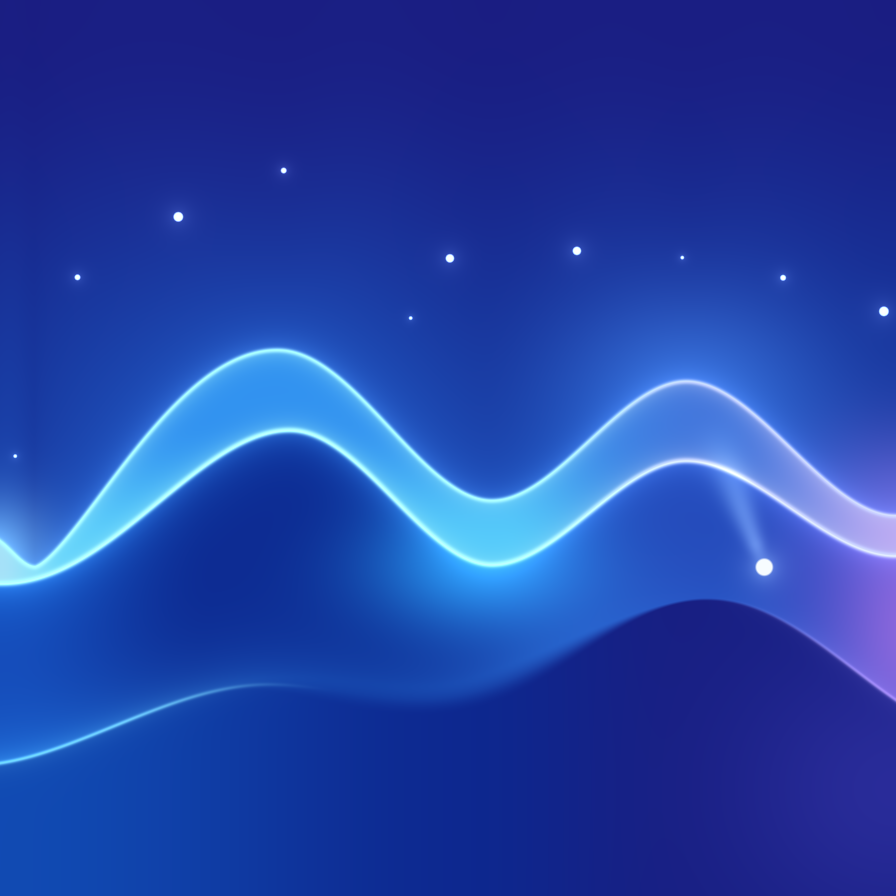
Reproduce this background procedurally as a WebGL 2 fragment shader.

```glsl
#version 300 es
precision highp float;
// A glowing translucent ribbon waves across a deep blue night sky, above a dark
// rolling hill. Curves are chained eased steps; light comes from exponential
// falloffs of the distance to them, and the stars from one looped formula.
uniform vec2 u_resolution;
out vec4 fragColor;

// Eased move from height y to target while x runs from x0 to x1
float ease(float y, float target, float x, float x0, float x1, float skew) {
    float t = clamp((x - x0) / (x1 - x0), 0.0, 1.0);
    return mix(y, target, smoothstep(0.0, 1.0, pow(t, skew)));
}

float ribbonTop(float x) {
    float y = ease(0.401, 0.367, x, -0.013, 0.039, 1.0);
    y = ease(y, 0.609, x, 0.039, 0.309, 0.73);
    y = ease(y, 0.441, x, 0.309, 0.549, 1.04);
    y = ease(y, 0.574, x, 0.549, 0.766, 1.0);
    return ease(y, 0.424, x, 0.766, 1.0, 1.0);
}

float ribbonBottom(float x) {
    float y = ease(0.349, 0.520, x, 0.0, 0.323, 1.08);
    y = ease(y, 0.370, x, 0.323, 0.549, 1.03);
    y = ease(y, 0.486, x, 0.549, 0.766, 1.0);
    return ease(y, 0.380, x, 0.766, 1.0, 1.0);
}

float hillTop(float x) {
    float y = ease(0.146, 0.236, x, -0.026, 0.300, 0.95);
    y = ease(y, 0.219, x, 0.300, 0.469, 1.0);
    y = ease(y, 0.331, x, 0.469, 0.788, 1.08);
    return ease(y, 0.180, x, 0.788, 1.094, 1.08);
}

vec3 curves(float x) {
    return vec3(ribbonTop(x), ribbonBottom(x), hillTop(x));
}

// Soft elliptical spot of light
float spot(vec2 p, vec2 center, vec2 size) {
    vec2 q = (p - center) / size;
    return exp(-dot(q, q));
}

float disc(float d, float radius, float blur) {
    return 1.0 - smoothstep(radius - blur, radius + blur, d);
}

// Stars strung along an uneven arch
float stars(vec2 p, float pixel) {
    float light = 0.0;
    for (int k = 0; k < 10; k++) {
        float i = float(k), mid = i - 4.5;
        float x = max(0.017, -0.026 + 0.1125 * i - 0.1 * mid * exp(-1.5 * mid * mid));
        float y = 0.72 - 0.0075 * (i - 6.0) * (i - 6.0);
        y += 0.158 * (1.0 - smoothstep(1.2, 2.1, abs(i - 1.8)));
        y -= 0.045 * exp(-4.0 * (i - 4.0) * (i - 4.0));
        float radius = 0.0034 + 0.0018 * cos(6.2832 * (i - 2.0) / 3.5);
        float d = length(p - vec2(x, y));
        light += 0.92 * disc(d, radius, max(pixel, 0.0012)) + 0.15 * exp(-d / (2.0 * radius));
    }
    return light;
}

void main() {
    vec2 p = gl_FragCoord.xy / u_resolution;
    float pixel = 1.0 / min(u_resolution.x, u_resolution.y);

    // Signed distances, positive above each curve
    vec3 slope = (curves(p.x + 0.002) - curves(p.x - 0.002)) / 0.004;
    vec3 d = (p.y - curves(p.x)) / sqrt(1.0 + slope * slope);
    float rightSide = smoothstep(0.56, 0.80, p.x);
    float farRight = smoothstep(0.80, 1.02, p.x);

    // Sky, with light pooling around the ribbon
    vec3 sky = mix(vec3(0.085, 0.20, 0.60), vec3(0.10, 0.115, 0.51), smoothstep(0.55, 0.98, p.y));
    sky += vec3(0.04, 0.13, 0.15) * exp(-max(d.x, 0.0) / 0.10);
    sky += vec3(0.08, 0.11, 0.11) * spot(p, vec2(0.77, 0.58), vec2(0.14, 0.10));
    sky += vec3(0.25, 0.30, 0.18) * spot(p, vec2(0.0, 0.385), vec2(0.06, 0.06));
    sky += vec3(0.27, 0.10, 0.13) * spot(p, vec2(1.02, 0.43), vec2(0.12, 0.09));
    sky += vec3(0.85, 0.92, 0.95) * stars(p, pixel);

    // Haze between ribbon and hill
    vec3 haze = mix(vec3(0.075, 0.28, 0.71), vec3(0.045, 0.155, 0.56), smoothstep(0.0, 0.24, p.x));
    haze = mix(haze, vec3(0.14, 0.28, 0.72), smoothstep(0.40, 0.80, p.x));
    haze = mix(haze, vec3(0.34, 0.29, 0.78), farRight);
    haze += vec3(0.08, 0.32, 0.27) * spot(p, vec2(0.53, 0.365), vec2(0.13, 0.07));
    haze += vec3(0.03, 0.13, 0.14) * exp(min(d.y, 0.0) / 0.035) * (1.0 - 0.6 * rightSide);
    haze += vec3(0.05, 0.15, 0.14) * exp(-max(d.z, 0.0) / 0.045) * (1.0 - 0.7 * rightSide);
    haze += vec3(0.20, 0.10, 0.07) * spot(p, vec2(1.02, 0.30), vec2(0.08, 0.12));

    // Hill, its crest blurred in the middle
    vec3 hill = mix(vec3(0.065, 0.29, 0.70), vec3(0.05, 0.155, 0.56), smoothstep(0.0, 0.55, p.x));
    hill = mix(hill, vec3(0.09, 0.12, 0.51), smoothstep(0.50, 0.78, p.x));
    hill += vec3(0.07, 0.05, 0.09) * spot(p, vec2(1.0, 0.12), vec2(0.18, 0.16));
    float blur = 0.002 + 0.016 * smoothstep(0.20, 0.42, p.x) * (1.0 - smoothstep(0.55, 0.76, p.x));
    vec3 color = mix(hill, haze, smoothstep(-blur, blur, d.z));
    float crest = exp(-pow(d.z / 0.0022, 2.0)) + 0.25 * exp(-abs(d.z) / 0.010);
    color += vec3(0.28, 0.40, 0.24) * crest * (1.0 - smoothstep(0.12, 0.38, p.x));
    color += vec3(0.22, 0.18, 0.16) * crest * smoothstep(0.78, 0.98, p.x);

    // Ribbon body and its luminous borders
    color = mix(color, sky, smoothstep(-pixel, pixel, d.x));
    vec3 body = mix(vec3(0.33, 0.79, 0.98), vec3(0.19, 0.57, 0.94), smoothstep(0.39, 0.53, p.y));
    body = mix(body, vec3(0.26, 0.46, 0.86), rightSide);
    body = mix(body, vec3(0.74, 0.66, 0.95), farRight);
    body = mix(body, vec3(0.65, 0.87, 0.97), 1.0 - smoothstep(0.0, 0.07, p.x));
    vec3 rim = mix(vec3(0.64, 0.96, 0.99), vec3(0.76, 0.80, 0.98), rightSide);
    float inside = smoothstep(-pixel, pixel, d.y) * (1.0 - smoothstep(-pixel, pixel, d.x));
    float innerGlow = exp(-abs(d.x) / 0.010) + exp(-abs(d.y) / 0.010);
    color = mix(color, mix(body, rim, min(0.45 * innerGlow, 0.8)), inside);
    float rimLine = 0.85 * exp(-pow(d.x / 0.0027, 2.0)) + exp(-pow(d.y / 0.0032, 2.0));
    color = mix(color, rim + 0.06, min(rimLine, 1.0));
    color += rim * 0.13 * (1.0 - inside) * exp(-min(abs(d.x), abs(d.y)) / 0.012);

    // Bright orb with a beam fanning upward
    vec2 orb = p - vec2(0.853, 0.367);
    float along = dot(orb, vec2(-0.36, 0.933));
    float across = dot(orb, vec2(0.933, 0.36));
    float beam = exp(-pow(across / (0.007 + 0.11 * max(along, 0.0)), 2.0));
    beam *= smoothstep(0.0, 0.03, along) * (1.0 - smoothstep(0.06, 0.19, along));
    color += vec3(0.20, 0.22, 0.15) * beam;
    color += vec3(0.35, 0.38, 0.25) * exp(-length(orb) / 0.012);
    color = mix(color, vec3(0.97, 0.99, 1.0), disc(length(orb), 0.0095, max(pixel, 0.0015)));

    fragColor = vec4(clamp(color, 0.0, 1.0), 1.0);
}
```
